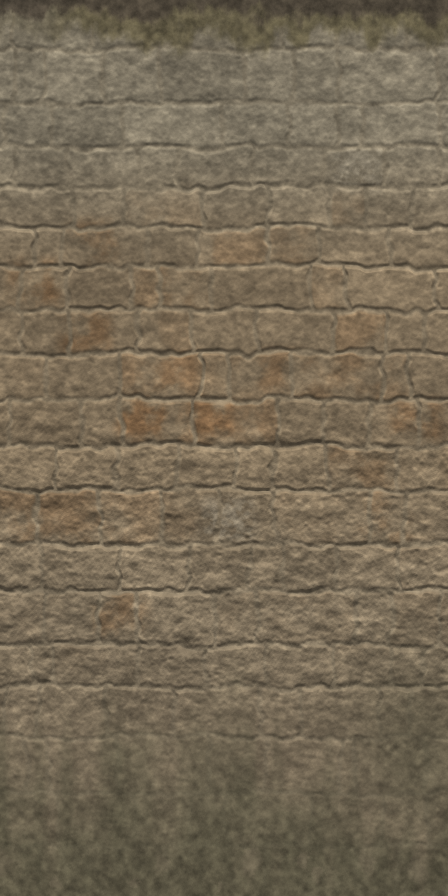
Give the GLSL for this texture, as a Shadertoy shader.

```glsl
// Weathered sandstone wall: uneven courses, rusty blocks, mossy top and damp foot.
#define STONES 7.4      // average blocks per course
#define JITTER 0.88     // variation of block widths
#define RELIEF 0.62     // strength of the light from above
#define GRAIN 0.42      // fine tonal variation
#define PALE vec3(0.485, 0.452, 0.385)
#define WARM vec3(0.485, 0.425, 0.34)
#define EARTH vec3(0.465, 0.415, 0.34)
#define RUST vec3(0.47, 0.355, 0.245)
#define DAMP vec3(0.32, 0.305, 0.24)
#define MOSS vec3(0.37, 0.34, 0.25)
#define SOOT vec3(0.29, 0.26, 0.22)

// Course edges, measured downwards in canvas widths
const float COURSE[20] = float[20](-0.1, 0.109, 0.229, 0.328, 0.417, 0.508, 0.596,
    0.693, 0.789, 0.891, 0.995, 1.094, 1.216, 1.32, 1.44, 1.531, 1.646, 1.771, 1.888, 2.1);

// Tinted blocks: centre and tint (positive is rust, negative is pale)
const vec3 ACCENT[12] = vec3[12](vec3(0.39, 0.83, 0.6), vec3(0.63, 0.83, 0.5),
    vec3(0.32, 0.93, 0.8), vec3(0.47, 0.93, 0.8), vec3(0.19, 0.74, 0.6),
    vec3(0.08, 0.63, 0.7), vec3(0.21, 0.54, 0.55), vec3(0.93, 0.94, 0.6),
    vec3(0.86, 1.17, 0.5), vec3(0.27, 1.37, 0.45), vec3(0.51, 1.16, -0.8), vec3(0.8, 0.38, -0.6));

float hash(vec2 p) {
    return fract(sin(dot(p, vec2(127.1, 311.7))) * 43758.5);
}

float noise(vec2 p) {
    vec2 i = floor(p), f = fract(p);
    f = f * f * (3.0 - 2.0 * f);
    return mix(mix(hash(i), hash(i + vec2(1, 0)), f.x),
               mix(hash(i + vec2(0, 1)), hash(i + vec2(1, 1)), f.x), f.y);
}

float fbm(vec2 p) {
    float sum = 0.0, amp = 0.5;
    for (int i = 0; i < 5; i++) {
        sum += amp * noise(p);
        p = mat2(1.6, 1.2, -1.2, 1.6) * p + 7.3;
        amp *= 0.55;
    }
    return sum * 0.92;
}

float joint(float k, float row) {
    return k + JITTER * hash(vec2(k, row * 3.7 + 1.0));
}

// Depth inside the nearest block (x) and its random identity (yz)
vec3 blockAt(vec2 p) {
    p += 0.014 * (vec2(noise(p * 11.0), noise(p * 11.0 + 40.0)) - 0.5);
    p += 0.012 * (vec2(noise(p * 45.0), noise(p * 45.0 + 20.0)) - 0.5);
    int row = 0;
    for (int i = 1; i < 19; i++) if (p.y > COURSE[i]) row = i;
    float r = float(row), shift = hash(vec2(r, 9.0));
    float c = p.x * STONES + shift, k = floor(c);
    if (c < joint(k, r)) k -= 1.0;
    vec2 lo = vec2((joint(k, r) - shift) / STONES, COURSE[row]);
    vec2 hi = vec2((joint(k + 1.0, r) - shift) / STONES, COURSE[row + 1]);
    vec2 q = abs(p - 0.5 * (lo + hi)) - 0.5 * (hi - lo) + 0.01;
    float d = min(max(q.x, q.y), 0.0) + length(max(q, 0.0)) - 0.01;
    return vec3(-d, hash(vec2(k, r)), hash(vec2(k + 31.0, r)));
}

// Rough surface, most deeply eroded below the middle
float height(vec2 p) {
    float erosion = smoothstep(0.75, 1.15, p.y) * (1.0 - smoothstep(1.45, 1.7, p.y));
    float bond = mix(0.5, 1.0, smoothstep(0.2, 0.6, p.y)) * (1.0 - 0.7 * smoothstep(1.45, 1.75, p.y));
    bond *= 0.45 + 1.1 * noise(p * 13.0 + 60.0);
    float body = smoothstep(0.001, 0.01, blockAt(p).x) * 0.27 * bond;
    return body + fbm(p * vec2(24.0, 36.0)) * (0.5 + 0.55 * erosion);
}

void mainImage(out vec4 fragColor, in vec2 fragCoord) {
    vec2 p = fragCoord / iResolution.xy;
    p = vec2(p.x, 2.0 - 2.0 * p.y);
    vec3 block = blockAt(p);
    float body = smoothstep(0.001, 0.009, block.x);
    float broad = fbm(p * 6.0 + 3.0), fine = fbm(p * 60.0);

    // Base colour from pale top to earthy foot, varied per block
    vec3 col = mix(PALE, WARM, smoothstep(0.25, 0.65, p.y));
    col = mix(col, EARTH, smoothstep(0.95, 1.4, p.y));
    col *= 1.0 + body * 0.13 * (block.y - 0.5);
    float middle = smoothstep(0.35, 0.6, p.y) * (1.0 - smoothstep(1.2, 1.55, p.y));
    float rust = middle * body * smoothstep(0.5, 1.0, block.z) * 0.4;
    float bleach = 0.0;
    for (int i = 0; i < 12; i++) {
        vec2 q = abs(p - ACCENT[i].xy) - vec2(0.035, 0.025);
        float spot = body * (1.0 - smoothstep(0.0, 0.045, length(max(q, 0.0))));
        rust = max(rust, spot * ACCENT[i].z);
        bleach = max(bleach, -spot * ACCENT[i].z);
    }
    col = mix(col, RUST, rust * smoothstep(0.3, 0.65, fbm(p * 18.0 + 8.0)));
    col = mix(col, vec3(0.53, 0.50, 0.44), bleach * 0.6 * smoothstep(0.25, 0.6, fine));
    col = mix(vec3(0.455, 0.415, 0.345), col, mix(0.55, 1.0, body));

    // Light from above, cloudy dirt and grain
    float slope = height(p + vec2(0.0, 0.003)) - height(p - vec2(0.0, 0.003));
    col *= 1.0 + clamp(slope * RELIEF * 2.2, -0.4, 0.24);
    col *= 1.0 + 0.22 * (broad - 0.48) + GRAIN * (fine - 0.48);
    col *= 1.0 + 0.14 * (noise(p * 120.0) - 0.5);

    // Damp foot with vertical runs and flaked pale spots
    float runs = noise(vec2(p.x * 34.0, p.y * 3.0)) * 0.5 + broad - 0.75;
    float damp = smoothstep(1.55, 2.0, p.y + 0.4 * runs);
    vec2 side = (p - vec2(0.94, 1.7)) * vec2(7.0, 5.0);
    damp = max(damp, 0.7 * exp(-dot(side, side)));
    col = mix(col, DAMP * (0.62 + 0.8 * fine), damp * 0.8);
    for (int i = 0; i < 10; i++) {
        float k = float(i), size = 0.010 + 0.016 * hash(vec2(k, 5.0));
        vec2 c = vec2((k + hash(vec2(k, 2.0))) / 10.0, 1.90 + 0.08 * hash(vec2(k, 4.0)));
        float d = length((p - c) * vec2(1.0, 0.6)) + 0.04 * (fbm(p * 40.0) - 0.5);
        vec3 flake = vec3(0.45, 0.41, 0.335) * (0.75 + 0.5 * fine);
        col = mix(col, flake, 0.55 * (1.0 - smoothstep(size * 0.3, size, d)));
    }

    // Mossy band and sooty rim along the top
    float ragged = fbm(p * vec2(24.0, 12.0) + 5.0) - 0.48;
    float moss = 1.0 - smoothstep(0.06, 0.11, p.y + 0.14 * ragged);
    col = mix(col, MOSS * (0.6 + 0.8 * fine), moss * mix(0.25, 0.8, smoothstep(0.08, 0.18, p.x)));
    float soot = 1.0 - smoothstep(0.025, 0.05, p.y + 0.09 * ragged);
    col = mix(col, SOOT * (0.6 + 0.8 * fine), soot * 0.88);
    fragColor = vec4(col, 1.0);
}
```
